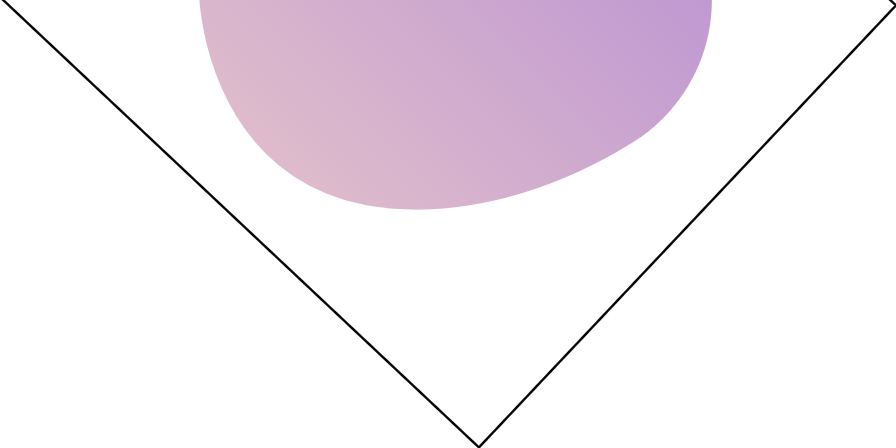
A Shadertoy shader for this background:

```glsl
float segmentDistance(vec2 p, vec2 a, vec2 b) {
    vec2 ab = b - a;
    float t = clamp(dot(p - a, ab) / dot(ab, ab), 0.0, 1.0);
    return length(p - a - t * ab);
}

vec2 bezier(vec2 a, vec2 b, vec2 c, vec2 d, float t) {
    float s = 1.0 - t;
    return s * s * s * a + 3.0 * s * s * t * b + 3.0 * s * t * t * c + t * t * t * d;
}

// x: distance to the curve, y: 1 where the point lies above it.
// The curve must run from left to right.
vec2 curveField(vec2 p, vec2 a, vec2 b, vec2 c, vec2 d) {
    const int STEPS = 20;
    vec2 field = vec2(10.0, 0.0);
    vec2 start = a;
    for (int i = 1; i <= STEPS; i++) {
        vec2 end = bezier(a, b, c, d, float(i) / float(STEPS));
        field.x = min(field.x, segmentDistance(p, start, end));
        if (p.x >= start.x && p.x < end.x) {
            float edge = mix(start.y, end.y, (p.x - start.x) / (end.x - start.x));
            field.y = step(edge, p.y);
        }
        start = end;
    }
    return field;
}

// Signed distance to the rounded shape hanging from the top edge
float blobDistance(vec2 p) {
    vec2 left = vec2(0.445, 1.0), bottom = vec2(0.927, 0.532);
    vec2 shoulder = vec2(1.432, 0.695), right = vec2(1.589, 1.0);
    vec2 f1 = curveField(p, left, vec2(0.456, 0.859), vec2(0.542, 0.532), bottom);
    vec2 f2 = curveField(p, bottom, vec2(1.120, 0.532), vec2(1.302, 0.609), shoulder);
    vec2 f3 = curveField(p, shoulder, vec2(1.523, 0.760), vec2(1.589, 0.870), right);
    float distance = min(f1.x, min(f2.x, f3.x));
    return f1.y + f2.y + f3.y > 0.5 ? -distance : distance;
}

void mainImage(out vec4 fragColor, in vec2 fragCoord) {
    vec2 p = fragCoord / iResolution.y;
    p.x *= 2.0 * iResolution.y / iResolution.x;
    float pixel = 1.0 / iResolution.y;
    vec3 color = vec3(1.0);

    // Blob with a diagonal gradient
    vec3 pink = vec3(0.875, 0.735, 0.80);
    vec3 violet = vec3(0.75, 0.60, 0.82);
    float diagonal = clamp((p.x + p.y - 1.234) / 1.355, 0.0, 1.0);
    float blob = clamp(0.5 - blobDistance(p) / pixel, 0.0, 1.0);
    color = mix(color, mix(pink, violet, diagonal), blob);

    // Thin diamond outline
    vec2 lowerCorner = vec2(1.069, 0.0013);
    vec2 rightCorner = vec2(2.0, 0.988);
    float outline = segmentDistance(p, vec2(-0.010, 1.016), lowerCorner);
    outline = min(outline, segmentDistance(p, lowerCorner, rightCorner));
    outline = min(outline, segmentDistance(p, rightCorner, vec2(1.970, 1.016)));
    float ink = clamp(0.5 - (outline - 0.0027) / pixel, 0.0, 1.0);
    color = mix(color, vec3(0.02), ink);

    fragColor = vec4(color, 1.0);
}
```
